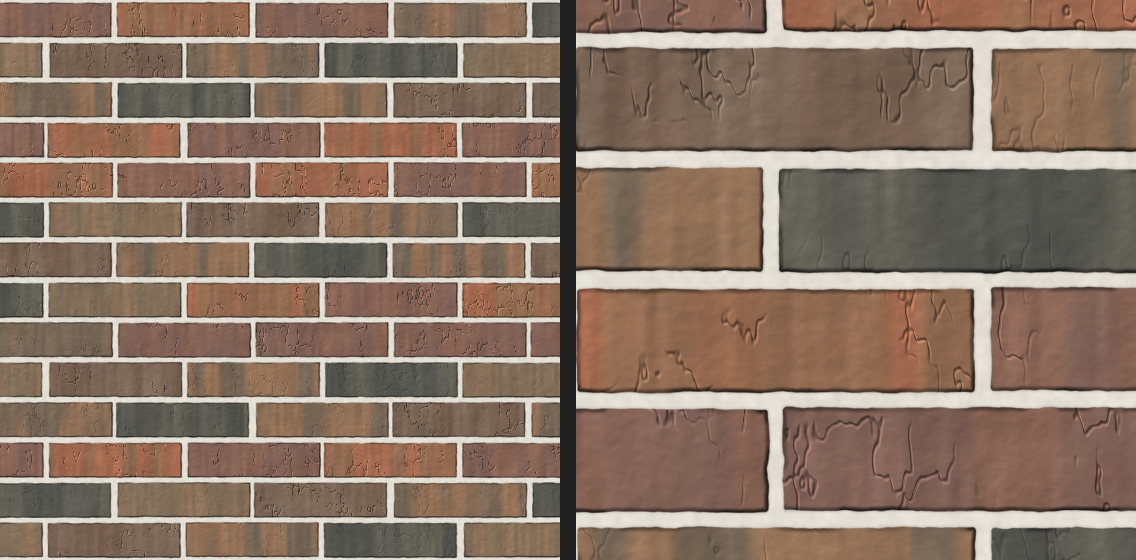
Left: the whole. Right: its middle third, enlarged.
Reproduce this texture procedurally as a Shadertoy shader.

```glsl
// Weathered brick wall in running bond: 14 courses of long, multi-coloured bricks.
// Each brick is a rounded box with a wobbly edge; its kind follows from course and
// index, and noise adds vertical firing bands, embossed cracks and a burnt rim.

#define COURSES 14.0
#define BRICK_PITCH 0.2467
#define EVEN_START 0.2044
#define ODD_START 0.0820
#define JOINT 0.0100
#define CORNER 0.0020
#define WOBBLE 0.0022
#define RIM_WIDTH 0.0036
#define RIM_DARKNESS 0.70
#define RELIEF 0.42
#define MORTAR vec3(0.90, 0.88, 0.84)

const int MAUVE = 0, ORANGE = 1, KHAKI = 2, BROWN = 3, TAN = 4, CHARCOAL = 5;

// Body colour of each kind, and the colour of its firing bands
const vec3 BODY[6] = vec3[6](
    vec3(0.50, 0.38, 0.34), vec3(0.63, 0.41, 0.31), vec3(0.50, 0.43, 0.35),
    vec3(0.46, 0.375, 0.315), vec3(0.57, 0.44, 0.34), vec3(0.33, 0.33, 0.31));
const vec3 BAND[6] = vec3[6](
    vec3(0.53, 0.39, 0.33), vec3(0.57, 0.42, 0.32), vec3(0.54, 0.44, 0.35),
    vec3(0.49, 0.41, 0.35), vec3(0.46, 0.40, 0.34), vec3(0.39, 0.38, 0.34));

float hash(vec2 p) {
    vec3 q = fract(p.xyx * 0.1031);
    q += dot(q, q.yzx + 33.33);
    return fract((q.x + q.y) * q.z);
}

float noise(vec2 p) {
    vec2 i = floor(p), f = fract(p);
    f = f * f * (3.0 - 2.0 * f);
    return mix(mix(hash(i), hash(i + vec2(1, 0)), f.x),
               mix(hash(i + vec2(0, 1)), hash(i + vec2(1, 1)), f.x), f.y);
}

float fbm(vec2 p) {
    float sum = 0.0, weight = 0.57;
    for (int k = 0; k < 3; k++) {
        sum += weight * noise(p);
        p = p * 2.03 + 17.3;
        weight *= 0.5;
    }
    return sum;
}

float roundBox(vec2 p, vec2 halfSize, float radius) {
    vec2 d = abs(p) - halfSize + radius;
    return length(max(d, 0.0)) + min(max(d.x, d.y), 0.0) - radius;
}

// Pairs of red courses alternate with pairs of brown ones; courses count from the top
int brickKind(int row, int index) {
    int block = row % 12;
    bool red = row < 12 && (row + 1) % 4 < 2;
    bool stray = (row == 0 && index > 2) || (row == 7 && index < 2);
    if (red && !stray) {
        if (row == 8) return index == 0 ? TAN : MAUVE;
        return (index + block / 4) % 2 == 1 && row != 11 || (row == 11 && index % 2 == 1) ? ORANGE : MAUVE;
    }
    int turn = (block == 0 || block / 4 == 1) ? 3 : 0;
    int place = (index + turn) % 4;
    if (row % 4 != 2) return KHAKI + place;
    return place % 2 == 0 ? TAN : (place == 1 ? CHARCOAL : BROWN);
}

float cracks(vec2 p) {
    float line = 1.0 - smoothstep(0.0, 0.035, abs(fbm(p * vec2(75, 32)) - 0.5));
    return line * smoothstep(0.48, 0.66, noise(p * vec2(28, 36) + 5.0));
}

float height(vec2 p, float roughness) {
    return 0.55 * fbm(p * vec2(120, 140)) - roughness * cracks(p);
}

void mainImage(out vec4 fragColor, in vec2 fragCoord) {
    vec2 p = fragCoord / iResolution.y;
    float pixel = 1.0 / iResolution.y;

    // Brick cell: course from the top, index from the left
    float course = (1.0 - p.y) * COURSES;
    int row = int(floor(course));
    float along = (p.x - (row % 2 == 0 ? EVEN_START : ODD_START)) / BRICK_PITCH + 1.0;
    int index = int(floor(along));
    vec2 id = vec2(index, row);
    vec2 seed = vec2(hash(id + 3.1), hash(id + 8.7));
    vec2 pitch = vec2(BRICK_PITCH, 1.0 / COURSES);
    vec2 local = vec2(fract(along) - 0.5, 0.5 - fract(course)) * pitch;
    vec2 halfSize = 0.5 * (pitch - JOINT);
    vec2 s = p + 9.0 * seed;

    // Outline with a slight set and chipped edges
    vec2 setting = (seed - 0.5) * vec2(0.004, 0.0015);
    float edge = roundBox(local - setting, halfSize, CORNER);
    edge += WOBBLE * (fbm(s * 90.0) - 0.5);

    // Fired clay: broad bands, fine streaks and embossed relief
    int kind = brickKind(row, index);
    float bands = smoothstep(0.35, 0.68, noise(s * vec2(42, 3)));
    vec3 clay = mix(BODY[kind], BAND[kind], bands);
    clay *= 0.93 + 0.14 * noise(s * vec2(150, 14));
    clay *= 0.94 + 0.12 * fbm(s * vec2(35, 45));
    float roughness = kind == KHAKI ? 0.15 : (kind == TAN || kind == CHARCOAL ? 0.3 : 0.65);
    float slope = height(s, roughness) - height(s + vec2(-0.0012, 0.0016), roughness);
    clay *= 1.0 + RELIEF * slope - 0.3 * roughness * cracks(s);

    // Burnt rim, patchy and heaviest along the lower and right edges
    vec2 side = local / halfSize;
    float heavy = max(1.0 - smoothstep(-0.95, -0.8, side.y), smoothstep(0.95, 0.98, side.x));
    float patches = smoothstep(0.25, 0.6, noise(s * vec2(55, 70)));
    float rim = smoothstep(-RIM_WIDTH, -0.0005, edge) * mix(0.55 * patches, 0.6 + 0.4 * patches, heavy);
    clay *= 1.0 - RIM_DARKNESS * rim;

    // Sandy mortar, faintly shaded next to the bricks
    vec3 mortar = MORTAR * (0.95 + 0.09 * fbm(p * 190.0));
    mortar *= 0.92 + 0.08 * smoothstep(0.0, 0.002, edge);

    fragColor = vec4(mix(clay, mortar, smoothstep(-pixel, pixel, edge)), 1.0);
}
```
